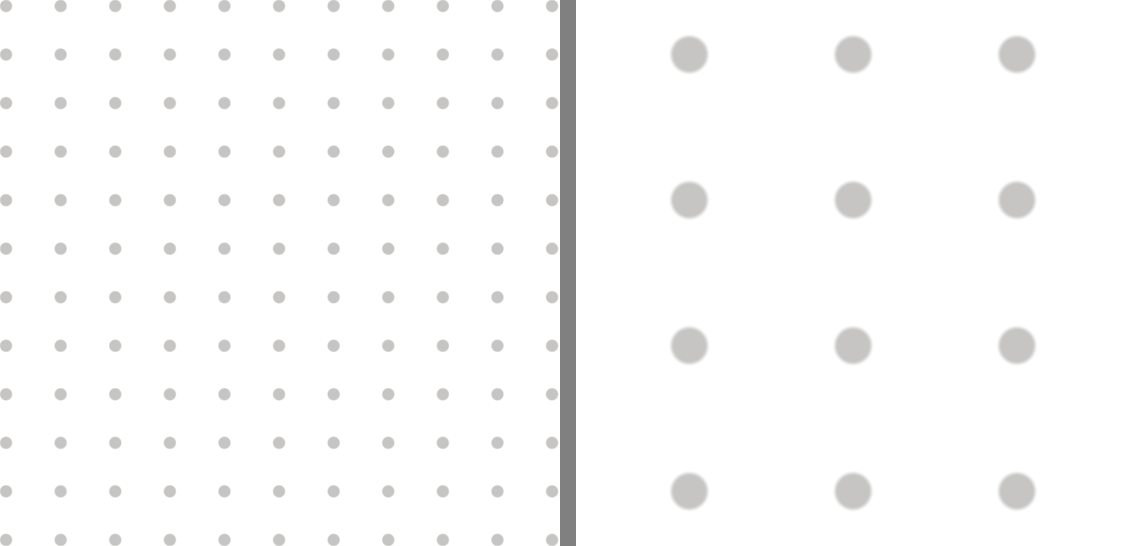
Left, the full canvas; right, a detail of the centre.
Give the GLSL for this pattern, as a WebGL 2 fragment shader.

```glsl
#version 300 es
precision highp float;

// Lengths are fractions of the canvas height
#define SPACING vec2(0.1, 0.08889)
#define FIRST_DOT vec2(0.0111, 0.0112)
#define DOT_RADIUS 0.0111
#define EDGE_SOFTNESS 0.0018
#define PAPER_COLOR vec3(1.0)
#define DOT_COLOR vec3(0.775, 0.773, 0.768)

uniform vec2 u_resolution;
out vec4 fragColor;

// Signed distance to the nearest dot of the grid
float dotGridDistance(vec2 p) {
    vec2 cell = (p - FIRST_DOT) / SPACING;
    vec2 fromCenter = (fract(cell + 0.5) - 0.5) * SPACING;
    return length(fromCenter) - DOT_RADIUS;
}

void main() {
    vec2 p = gl_FragCoord.xy / u_resolution.y;

    // Keep the edge at least one pixel wide
    float edge = max(EDGE_SOFTNESS, 0.75 / u_resolution.y);
    float coverage = 1.0 - smoothstep(-edge, edge, dotGridDistance(p));

    fragColor = vec4(mix(PAPER_COLOR, DOT_COLOR, coverage), 1.0);
}
```
